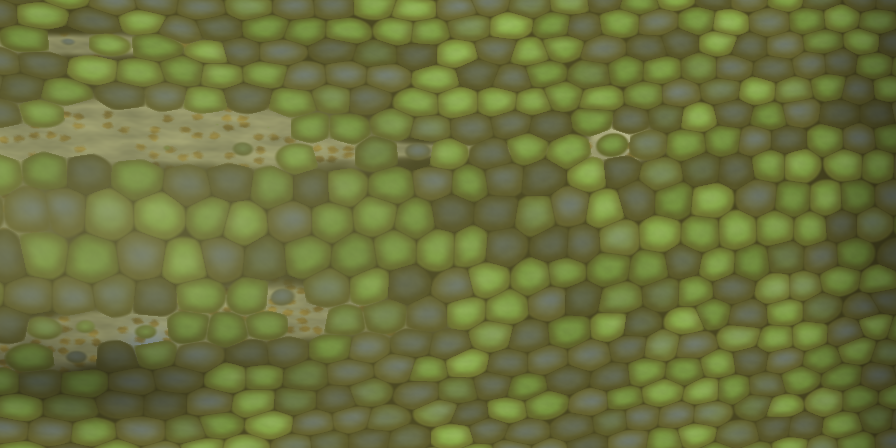
Reproduce this texture procedurally as a WebGL 2 fragment shader.

```glsl
#version 300 es
precision highp float;
// Rows of plump green and brown kernels with pale, crumb-strewn husk showing through.

uniform vec2 u_resolution;
out vec4 fragColor;

const vec3 GAP = vec3(0.29, 0.28, 0.13);
const vec3 GREEN_RIM = vec3(0.41, 0.43, 0.18);
const vec3 GREEN_CORE = vec3(0.48, 0.60, 0.25);
const vec3 BROWN_RIM = vec3(0.37, 0.36, 0.17);
const vec3 BROWN_CORE = vec3(0.41, 0.42, 0.27);
const vec3 BLUE_SHEEN = vec3(0.41, 0.45, 0.43);
const vec3 PALE_SHEEN = vec3(0.57, 0.67, 0.40);
const vec3 HUSK = vec3(0.57, 0.57, 0.40);
const vec3 CRUMB = vec3(0.60, 0.51, 0.20);

vec2 hash2(vec2 p) {
  vec3 q = fract(p.xyx * vec3(0.1031, 0.1030, 0.0973));
  q += dot(q, q.yzx + 33.33);
  return fract((q.xx + q.yz) * q.zy);
}

// Layered sines, roughly -1 to 1
float waves(vec2 p) {
  float sum = 0.0, amp = 0.55;
  for (int i = 0; i < 4; i++) {
    sum += amp * sin(p.x + 1.7 * sin(p.y)) * cos(p.y + 0.8 * sin(p.x));
    p = mat2(1.6, 0.9, -0.9, 1.6) * p + 2.3;
    amp *= 0.6;
  }
  return sum;
}

// Horizontal band that fades out towards xEnd
float strip(vec2 p, float y, float halfWidth, float xEnd) {
  float d = (p.y - y) / halfWidth;
  return exp(-d * d) * (1.0 - smoothstep(xEnd - 0.6, xEnd, p.x));
}

float spot(vec2 p, vec2 centre, vec2 size) {
  vec2 q = (p - centre) / size;
  return exp(-dot(q, q));
}

// How bare the husk is at p
float bareness(vec2 p) {
  float h = strip(p, 0.69 + 0.02 * sin(5.0 * p.x), 0.065, 1.05);
  h += strip(p, 0.26 + 0.04 * sin(4.0 * p.x - 1.2), 0.055, 1.15);
  h += 0.7 * strip(p, 0.90, 0.025, 0.70);
  h += 0.5 * strip(p, 0.665, 0.014, 1.7);
  h += 0.4 * spot(p, vec2(0.0, 0.52), vec2(0.20, 0.12));
  return h + spot(p, vec2(1.38, 0.68), vec2(0.07, 0.045));
}

// Row and column density of the kernels
vec2 density(vec2 p, float c, float squeeze) {
  float t = tanh(c / 0.22);
  return vec2(9.5 + 1.8 * p.x, 20.0 - squeeze * (1.0 - t * t));
}

vec2 kernelCentre(vec2 id) {
  float stagger = 0.5 * mod(id.y, 2.0);
  return id + vec2(0.5 + stagger, 0.5) + (hash2(id) - 0.5) * vec2(0.40, 0.24);
}

// xy: nearest kernel id, z: distance to its rounded border
vec3 kernel(vec2 uv) {
  vec2 base = floor(uv), best = base;
  float nearest = 9.0, sum = 0.0;
  for (int k = 0; k < 25; k++) {
    vec2 id = base + vec2(k % 5 - 2, k / 5 - 2);
    float d = distance(uv, kernelCentre(id));
    if (d < nearest) { nearest = d; best = id; }
  }
  vec2 a = kernelCentre(best);
  for (int k = 0; k < 25; k++) {
    vec2 id = best + vec2(k % 5 - 2, k / 5 - 2);
    if (id == best) continue;
    vec2 b = kernelCentre(id);
    sum += exp(-14.0 * dot(0.5 * (a + b) - uv, normalize(b - a)));
  }
  return vec3(best, 0.025 - log(sum) / 14.0);
}

// Cellular noise: scattered flat flakes
float crumbs(vec2 p, float share) {
  vec2 base = floor(p);
  float mask = 0.0;
  for (int k = 0; k < 9; k++) {
    vec2 id = base + vec2(k % 3 - 1, k / 3 - 1);
    vec2 r = hash2(id + 71.0);
    float d = length(p - id - 0.2 - 0.6 * r) + 0.12 * waves(p * 4.0);
    mask = max(mask, step(r.x, share) * (1.0 - smoothstep(0.15, 0.5, d)));
  }
  return mask;
}

void main() {
  vec2 p = gl_FragCoord.xy / u_resolution.y;

  // Warp into kernel space: larger kernels in the left middle, flat ones elsewhere
  float c = p.y - 0.5 + 0.035 * sin(1.9 * p.x + 0.6) + 0.006 * waves(p * 5.0);
  float squeeze = mix(10.5, 4.5, 0.5 * p.x);
  vec2 uv = vec2(9.5 * p.x + 0.9 * p.x * p.x, 20.0 * c - squeeze * 0.22 * tanh(c / 0.22)) + 40.0;
  vec3 cell = kernel(uv);
  vec2 rnd = hash2(cell.xy + 17.0);
  vec2 q = uv - kernelCentre(cell.xy);

  // Kernels shrink away where the husk is bare
  float bare = bareness(p);
  float bareHere = bareness(p - q / density(p, c, squeeze));
  float radius = mix(0.66, -0.1, smoothstep(0.45, 1.25, bareHere * (0.45 + 1.1 * rnd.y)));
  float d = min(cell.z, radius - length(q));

  // Husk fibres and crumbs
  float fibre = waves(p * vec2(14.0, 60.0));
  vec3 husk = HUSK * (1.0 + 0.12 * fibre + 0.10 * waves(p * 11.0));
  husk += 0.14 * spot(p, vec2(1.39, 0.69), vec2(0.06, 0.04));
  husk = mix(husk, vec3(0.55, 0.62, 0.68), 0.8 * spot(p, vec2(0.33, 0.23), vec2(0.05, 0.04)));
  husk = mix(husk, CRUMB * (0.85 + 0.3 * fibre), 0.8 * crumbs(p * vec2(30.0, 44.0), 0.40));
  vec3 color = mix(GAP, husk, smoothstep(0.08, 0.5, bare + 0.12 * waves(p * 9.0)));

  // Kernel body: rim, dome and soft sheen
  float green = smoothstep(0.38, 0.62, rnd.x + 0.12 * waves(p * 2.5 + 1.0));
  float dome = smoothstep(0.03, 0.36, d + 0.08 * q.y);
  vec3 body = mix(mix(BROWN_RIM, GREEN_RIM, green), mix(BROWN_CORE, GREEN_CORE, green), dome);
  vec2 s = q - vec2(0.0, 0.06);
  float sheen = exp(-dot(s, s * vec2(9.0, 16.0)));
  body = mix(body, mix(BLUE_SHEEN, PALE_SHEEN, green), sheen * mix(0.8, 0.5, green) * (0.4 + 0.6 * rnd.y));
  body *= 0.92 + 0.18 * rnd.y + 0.03 * waves(uv * 6.0);
  color = mix(color, body, smoothstep(-0.045, 0.065, d));

  // Broad light: haze at left middle, shade at right edge and lower left
  color = mix(color, vec3(0.56, 0.57, 0.40), 0.28 * spot(p, vec2(0.3, 0.52), vec2(0.65, 0.30)));
  color *= 1.0 + 0.08 * waves(p * 2.2);
  color *= 1.0 - 0.30 * smoothstep(1.75, 2.0, p.x);
  color *= 1.0 - 0.38 * spot(p, vec2(0.12, 0.15), vec2(0.42, 0.10));
  fragColor = vec4(color, 1.0);
}
```
